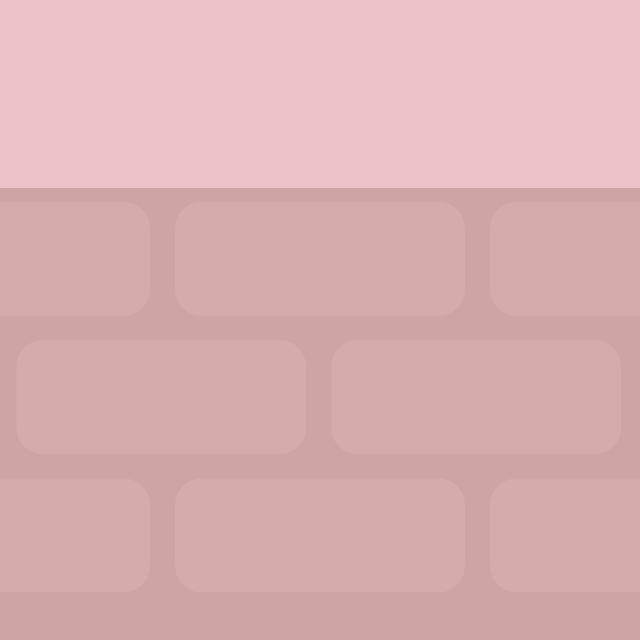
Reproduce this pattern procedurally as a three.js fragment shader.

```glsl
varying vec2 vUv;

#define WALL_TOP 0.7063
#define BRICK_HALF vec2(0.2262, 0.0889)
#define BRICK_PITCH vec2(0.4922, 0.2161)
#define FIRST_BRICK vec2(0.5, 0.1634)
#define ROW_SHIFT 0.2441
#define CORNER_RADIUS 0.041
#define LAST_ROW 2.0
#define EDGE_SOFTNESS 0.001

const vec3 SKY_PINK = vec3(0.929, 0.761, 0.784);
const vec3 MORTAR_ROSE = vec3(0.802, 0.647, 0.647);
const vec3 BRICK_ROSE = vec3(0.831, 0.675, 0.675);

float roundedBox(vec2 p, vec2 halfSize, float radius) {
  vec2 q = abs(p) - halfSize + radius;
  return length(max(q, 0.0)) + min(max(q.x, q.y), 0.0) - radius;
}

// Coverage of a shape from its signed distance
float fill(float dist) {
  return 1.0 - smoothstep(-EDGE_SOFTNESS, EDGE_SOFTNESS, dist);
}

// Distance to the nearest brick, with odd rows shifted sideways
float brickWall(vec2 p) {
  p -= FIRST_BRICK;
  float row = clamp(floor(p.y / BRICK_PITCH.y + 0.5), 0.0, LAST_ROW);
  p.y -= row * BRICK_PITCH.y;
  p.x -= mod(row, 2.0) * ROW_SHIFT;
  p.x -= BRICK_PITCH.x * floor(p.x / BRICK_PITCH.x + 0.5);
  return roundedBox(p, BRICK_HALF, CORNER_RADIUS);
}

void main() {
  // Mortar and bricks
  vec3 wall = mix(MORTAR_ROSE, BRICK_ROSE, fill(brickWall(vUv)));

  // Plain band above the wall
  vec3 color = mix(SKY_PINK, wall, fill(vUv.y - WALL_TOP));
  gl_FragColor = vec4(color, 1.0);
}
```
